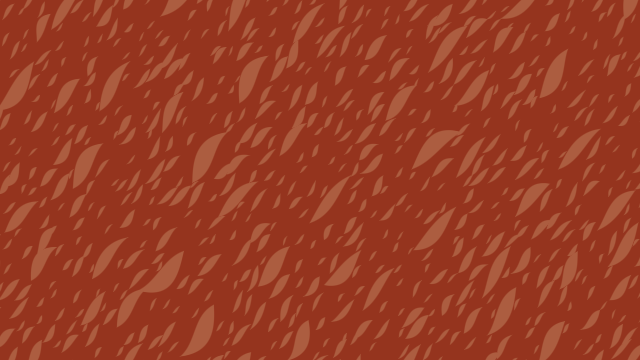
This pattern is drawn by a Shadertoy shader. Its source:

```glsl
const vec3 GROUND = vec3(0.585, 0.205, 0.118);
const vec3 FLECK = vec3(0.675, 0.365, 0.250);
const float GRAIN_ANGLE = 0.92;              // main direction, radians
const float LEAN_RANDOM = 0.22;              // tilt of single flecks
const float LEAN_REGION = 0.20;              // slow drift of the tilt
const vec2 LARGE_CELL = vec2(0.26, 0.165);   // along and across the grain
const vec2 SMALL_CELL = vec2(0.075, 0.037);
const vec2 LARGE_HALF_LENGTH = vec2(0.058, 0.088);
const vec2 SMALL_HALF_LENGTH = vec2(0.014, 0.047);
const vec2 SLENDERNESS = vec2(0.17, 0.30);   // width over length
const float JITTER = 0.33;                   // share of a cell
const float CLEARANCE_FIT = 1.8;             // small length per free space
const float SOFTNESS = 0.0024;               // edge half width
const float LARGE_SEED = 137.0;
const float SMALL_SEED = 419.0;

vec4 hash(vec2 p) {
    vec4 q = fract(p.xyxy * vec4(0.1031, 0.1030, 0.0973, 0.1099));
    q += dot(q, q.wzxy + 33.33);
    return fract((q.xxyz + q.yzzw) * q.zywx);
}

float cornerGradient(vec2 corner, vec2 offset) {
    float angle = 6.2832 * hash(corner + 53.0).x;
    return dot(vec2(cos(angle), sin(angle)), offset);
}

float gradientNoise(vec2 p) {
    vec2 i = floor(p), f = p - i;
    vec2 u = f * f * f * (f * (f * 6.0 - 15.0) + 10.0);
    vec2 e = vec2(1.0, 0.0);
    return mix(mix(cornerGradient(i, f), cornerGradient(i + e.xy, f - e.xy), u.x),
               mix(cornerGradient(i + e.yx, f - e.yx), cornerGradient(i + 1.0, f - 1.0), u.x), u.y);
}

mat2 rotation(float a) {
    float c = cos(a), s = sin(a);
    return mat2(c, -s, s, c);
}

// Jittered centre of a neighbouring cell; each row slides by its own amount
vec2 cellCentre(vec2 p, vec2 cell, vec2 neighbour, float seed, out vec2 id) {
    vec2 grid = p / cell;
    float row = floor(grid.y) + neighbour.y;
    float slide = hash(vec2(row + seed, seed)).x;
    float column = floor(grid.x + slide) + neighbour.x;
    id = vec2(column, row) + seed;
    vec2 jitter = (hash(id).xy * 2.0 - 1.0) * JITTER;
    return (vec2(column - slide, row) + 0.5 + jitter) * cell;
}

// Approximate distance to a bent, pointed leaf
float fleckDistance(vec2 p, vec2 centre, float halfLength, vec2 id) {
    vec4 r = hash(id + 71.0);
    float lean = LEAN_RANDOM * (r.x * 2.0 - 1.0) + LEAN_REGION * gradientNoise(centre * 3.0);
    vec2 q = rotation(lean) * (p - centre);
    float x = q.x / halfLength;
    float taper = 1.0 - x * x;
    float halfWidth = halfLength * mix(SLENDERNESS.x, SLENDERNESS.y, r.y);
    float bend = 1.8 * (r.z - 0.5) + 0.6 * x;
    float skew = 0.7 * (r.w - 0.5);
    float side = abs(q.y - halfWidth * bend * taper) - halfWidth * taper * (1.0 + skew * x);
    return max(side, (abs(x) - 1.0) * halfLength);
}

float largeFlecks(vec2 p) {
    float d = 1.0;
    for (int j = -1; j <= 1; j++)
    for (int i = -1; i <= 1; i++) {
        vec2 id;
        vec2 centre = cellCentre(p, LARGE_CELL, vec2(i, j), LARGE_SEED, id);
        float halfLength = mix(LARGE_HALF_LENGTH.x, LARGE_HALF_LENGTH.y, hash(id).z);
        d = min(d, fleckDistance(p, centre, halfLength, id));
    }
    return d;
}

// Small flecks shrink to fit the space left beside the large ones
float smallFlecks(vec2 p) {
    float d = 1.0;
    for (int j = -1; j <= 1; j++)
    for (int i = -1; i <= 1; i++) {
        vec2 id;
        vec2 centre = cellCentre(p, SMALL_CELL, vec2(i, j), SMALL_SEED, id);
        float size = hash(id).z;
        float halfLength = mix(SMALL_HALF_LENGTH.x, SMALL_HALF_LENGTH.y, size * size);
        halfLength = min(halfLength, CLEARANCE_FIT * largeFlecks(centre));
        if (halfLength > 0.8 * SMALL_HALF_LENGTH.x)
            d = min(d, fleckDistance(p, centre, halfLength, id));
    }
    return d;
}

void mainImage(out vec4 fragColor, in vec2 fragCoord) {
    // Canvas height is one unit; x runs along the grain
    vec2 p = rotation(GRAIN_ANGLE) * (fragCoord / iResolution.y);
    float d = min(largeFlecks(p), smallFlecks(p));
    float edge = max(SOFTNESS, 0.7 / iResolution.y);
    float cover = 1.0 - smoothstep(-edge, edge, d);
    fragColor = vec4(mix(GROUND, FLECK, cover), 1.0);
}
```
